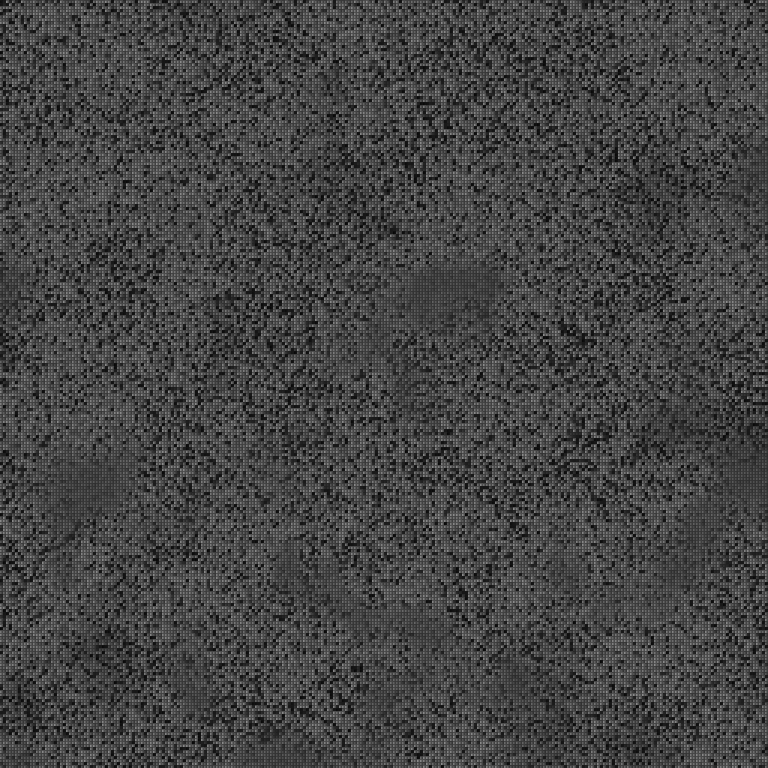
A WebGL 2 fragment shader for this texture:

```glsl
#version 300 es
precision highp float;
precision highp int;
// A dark woven screen of tiny upright grey dashes on a dimmer weave.
// Each grid cell holds one dash with a hashed brightness; slow cloud noise
// makes some patches calm and dim, and others dense with faded dashes.

uniform vec2 u_resolution;
out vec4 fragColor;

const vec2 CELL_SIZE = vec2(2.0, 2.0) / 512.0;  // fraction of the canvas
const vec2 DASH_CENTRE = vec2(0.25, 0.35);      // fraction of a cell
const vec2 DASH_HALF = vec2(0.25, 0.35);

// Integer hash of a lattice point, returned in 0..1
float hash(vec2 p, uint seed) {
    uvec2 q = uvec2(ivec2(p));
    uint h = q.x * 1597334677u ^ q.y * 3812015801u ^ seed * 668265263u;
    h = (h ^ (h >> 16)) * 2146121005u;
    h = (h ^ (h >> 15)) * 2221713035u;
    h ^= h >> 16;
    return float(h >> 8) / 16777216.0;
}

// Smooth value noise
float valueNoise(vec2 p, uint seed) {
    vec2 i = floor(p);
    vec2 f = fract(p);
    f = f * f * (3.0 - 2.0 * f);
    float low = mix(hash(i, seed), hash(i + vec2(1.0, 0.0), seed), f.x);
    float high = mix(hash(i + vec2(0.0, 1.0), seed), hash(i + 1.0, seed), f.x);
    return mix(low, high, f.y);
}

// Layered noise for broad patches with uneven borders
float cloud(vec2 uv, float scale, uint seed) {
    return 0.62 * valueNoise(uv * scale, seed)
         + 0.26 * valueNoise(uv * scale * 2.1 + 3.7, seed + 1u)
         + 0.12 * valueNoise(uv * scale * 4.3 + 8.1, seed + 2u);
}

// Exact share of a pixel box that lies inside a centred rectangle
float boxCoverage(vec2 offset, vec2 halfSize, vec2 pixel) {
    vec2 upper = min(offset + 0.5 * pixel, halfSize);
    vec2 lower = max(offset - 0.5 * pixel, -halfSize);
    vec2 share = max(upper - lower, 0.0) / pixel;
    return share.x * share.y;
}

// Brightness of one dash; calm patches lose their randomness
float dashLevel(vec2 cell, float calm, float loss) {
    float grain = mix(0.31, 0.53, hash(cell, 11u));
    float faded = mix(0.03, 0.23, hash(cell, 15u));
    float noisy = mix(grain, faded, step(hash(cell, 12u), loss));
    float even = 0.31 + 0.08 * (hash(cell, 13u) - 0.5);
    return mix(noisy, even, calm);
}

void main() {
    vec2 uv = gl_FragCoord.xy / u_resolution;
    vec2 grid = uv / CELL_SIZE;
    vec2 cell = floor(grid);
    vec2 pixel = 1.0 / (u_resolution * CELL_SIZE);
    vec2 cellCentre = (cell + 0.5) * CELL_SIZE;

    // Slow fields that steer calmness, dropouts and shade
    float calm = 0.88 * smoothstep(0.56, 0.80, cloud(cellCentre, 8.0, 21u));
    float density = cloud(cellCentre, 13.0, 31u);
    float loss = mix(0.12, 0.33, smoothstep(0.28, 0.78, density));
    float shade = 1.03 - 0.22 * smoothstep(0.60, 0.85, cloud(cellCentre, 7.0, 41u));

    // Dash over a dimmer gap that follows its brightness
    float level = dashLevel(cell, calm, loss) * shade;
    float gap = 0.05 + 0.48 * level;
    float cover = boxCoverage(grid - cell - DASH_CENTRE, DASH_HALF, pixel);
    fragColor = vec4(vec3(mix(gap, level, cover)), 1.0);
}
```
